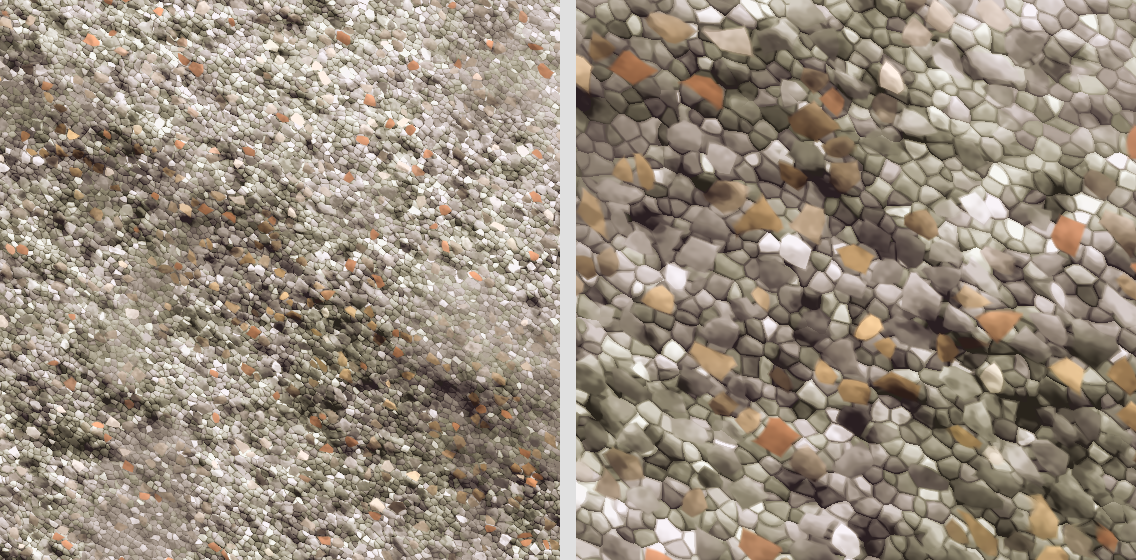
Left, the full canvas; right, a detail of the centre.
Give the GLSL for this texture, as a Shadertoy shader.

```glsl
// Weathered gravel: a pale, crusted slope crossed by a dark diagonal band of loose stones.
// Two layers of cellular stones are lit over noise relief, then a tone ramp,
// mineral tints and a few shadowed hollows give the colour.

float hash(vec2 p) {
    vec3 q = fract(vec3(p.xyx) * 0.1031);
    q += dot(q, q.yzx + 33.33);
    return fract((q.x + q.y) * q.z);
}

vec2 hash2(vec2 p) {
    return vec2(hash(p), hash(p + 57.3));
}

float noise(vec2 p) {
    vec2 i = floor(p), f = fract(p);
    f = f * f * (3.0 - 2.0 * f);
    return mix(mix(hash(i), hash(i + vec2(1, 0)), f.x),
               mix(hash(i + vec2(0, 1)), hash(i + vec2(1, 1)), f.x), f.y);
}

float fbm(vec2 p) {
    float sum = 0.0, amp = 0.53;
    for (int i = 0; i < 4; i++) {
        sum += amp * noise(p);
        p = mat2(1.6, 1.2, -1.2, 1.6) * p + 7.1;
        amp *= 0.5;
    }
    return sum;
}

// Stone under p: xy = random identity, z = distance to the gap, w = lit side
vec4 stones(vec2 p) {
    vec2 cell = floor(p), id = vec2(0), toStone = vec2(0);
    float near = 9.0, second = 9.0;
    for (int y = -1; y <= 1; y++)
    for (int x = -1; x <= 1; x++) {
        vec2 c = cell + vec2(x, y);
        vec2 d = p - c - 0.5 - 0.8 * (hash2(c) - 0.5);
        float dist = length(d) * mix(0.8, 1.3, hash(c + 19.7));
        if (dist < near) {
            second = near;
            near = dist;
            id = hash2(c + 131.0);
            toStone = d;
        } else second = min(second, dist);
    }
    return vec4(id, second - near, dot(toStone, vec2(-0.35, 0.94)));
}

// Tone ramp from damp crevice to sunlit stone
vec3 ramp(float t) {
    vec3 c = mix(vec3(0.16, 0.14, 0.11), vec3(0.36, 0.33, 0.27), smoothstep(0.08, 0.33, t));
    c = mix(c, vec3(0.54, 0.51, 0.42), smoothstep(0.33, 0.51, t));
    c = mix(c, vec3(0.69, 0.66, 0.58), smoothstep(0.51, 0.66, t));
    c = mix(c, vec3(0.83, 0.81, 0.76), smoothstep(0.66, 0.80, t));
    return mix(c, vec3(0.97, 0.97, 0.95), smoothstep(0.82, 1.05, t));
}

// Shadow under the upper rim of a hollow, fading towards its floor
float hollow(vec2 p, vec2 centre, vec2 size) {
    vec2 d = (p - centre) / size;
    d.y += 0.6 * d.x;
    d += 0.9 * (vec2(fbm(p * 30.0), fbm(p * 30.0 + 40.0)) - 0.5);
    return smoothstep(1.1, 0.6, length(d)) * smoothstep(-0.8, 0.6, d.y);
}

void mainImage(out vec4 fragColor, in vec2 fragCoord) {
    vec2 uv = fragCoord / iResolution.y;
    vec2 warp = vec2(fbm(uv * 9.0), fbm(uv * 9.0 + 20.0)) - 0.5;

    // Broad regions: signed distance across the diagonal band, and smooth silty patches
    float across = dot(uv - vec2(0.45, 0.54), vec2(0.57, 0.82)) + 0.16 * warp.x;
    float slope = smoothstep(0.02, 0.13, across);
    float band = smoothstep(-0.24, -0.01, across) * (1.0 - slope);
    float silt = smoothstep(0.52, 0.70, fbm(uv * 5.0 + 3.7));
    silt = max(silt, 0.8 * smoothstep(0.35, 0.0, length(uv - vec2(1.02, 0.95)) + 0.3 * warp.y));

    // Grain runs down to the right
    vec2 grain = vec2(dot(uv, vec2(0.82, -0.57)) * 0.8, dot(uv, vec2(0.57, 0.82)) * 1.1);
    grain += 0.012 * warp;
    vec4 fine = stones(grain * 98.0);
    vec4 coarse = stones(grain * 56.0 + 31.0);
    float loose = smoothstep(0.5, 0.6, coarse.y + 0.16 * band - 0.25 * silt)
                * smoothstep(0.06, 0.28, coarse.z);
    vec4 stone = mix(fine, coarse, loose);

    // Relief lit from above, with deeper crevices where the crust breaks
    float relief = fbm(grain * 38.0) - fbm(grain * 38.0 + vec2(-0.15, 0.5));
    float crevice = smoothstep(0.54, 0.76, fbm(grain * vec2(34.0, 50.0) + 11.0));
    float rough = 1.0 - 0.55 * silt;
    float tone = mix(0.69, 0.77, slope) - 0.17 * band - 0.06 * silt;
    tone += 0.22 * (fbm(uv * 7.0 + 9.0) - 0.5);
    tone += rough * (0.36 * (stone.x - 0.5) + 0.26 * stone.w + 0.55 * relief);
    tone -= rough * (0.21 * (1.0 - smoothstep(0.0, 0.3, stone.z)) + 0.30 * crevice);
    tone += 0.22 * smoothstep(0.86, 0.97, stone.x) * smoothstep(0.05, 0.3, stone.z);
    tone += 0.07 * (noise(uv * 260.0) - 0.5);

    // Shadowed hollows
    float shade = hollow(uv, vec2(0.24, 0.255), vec2(0.085, 0.045));
    shade = max(shade, hollow(uv, vec2(0.11, 0.205), vec2(0.10, 0.035)));
    shade = max(shade, 0.8 * hollow(uv, vec2(0.47, 0.635), vec2(0.09, 0.03)));
    shade = max(shade, 0.6 * hollow(uv, vec2(0.83, 0.29), vec2(0.08, 0.04)));
    tone -= 0.30 * shade;

    // Mineral tints: mauve silt, ochre stones and rare rust chips
    vec3 color = ramp(tone);
    float mauve = smoothstep(0.40, 0.65, 0.6 * fbm(uv * 14.0 + 5.0) + 0.4 * stone.y + 0.1 * silt);
    color += mauve * vec3(0.005, -0.018, 0.022);
    float ochre = loose * smoothstep(0.78, 0.9, coarse.y) * (0.25 + 0.75 * band);
    color *= mix(vec3(1.0), vec3(1.10, 0.96, 0.72), ochre);
    float rust = loose * smoothstep(0.965, 0.98, coarse.y);
    color = mix(color, vec3(0.78, 0.50, 0.34) * (0.5 + 0.7 * tone), 0.75 * rust);
    fragColor = vec4(clamp(color, 0.0, 1.0), 1.0);
}
```
